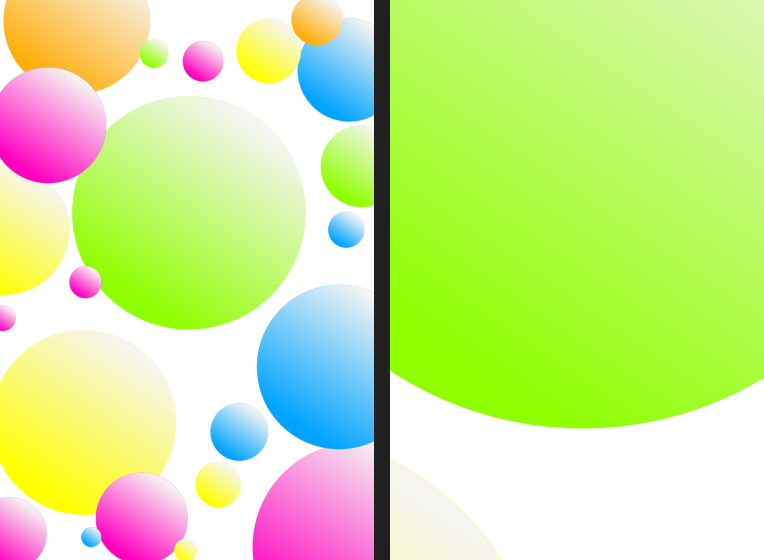
Left: the whole. Right: its middle third, enlarged.
Give the GLSL for this background, as a Shadertoy shader.

```glsl
// Bright gradient discs of many sizes scattered over a white ground.

const int   COUNT = 22;               // number of discs, largest first
const int   TRIES = 16;               // candidate places tested per disc
const float LARGEST = 0.312;          // first radius, in canvas widths
const float SHRINK = 0.89;            // radius ratio from one disc to the next
const vec2  FIRST_PLACE = vec2(0.505, 0.62);
const vec2  OVERLAP_RANGE = vec2(-0.5, 0.2);  // allowed gap, in radii
const vec2  LIGHT_DIR = vec2(0.56, 0.828);
const vec2  FADE = vec2(-0.86, 0.96); // where the tint starts and ends fading
const float RIM_WIDTH = 0.002;
const float RIM_STRENGTH = 0.3;
const float SEED = 3.0;

const vec3 GROUND = vec3(1.0);
const vec3 PALE = vec3(0.965, 0.96, 0.95);
const vec3 LIME = vec3(0.56, 1.0, 0.0);
const vec3 PINK = vec3(1.0, 0.0, 0.75);
const vec3 YELLOW = vec3(1.0, 1.0, 0.0);
const vec3 ORANGE = vec3(1.0, 0.68, 0.04);
const vec3 BLUE = vec3(0.0, 0.64, 1.0);
const vec3 TINTS[9] = vec3[9](LIME, PINK, YELLOW, BLUE, ORANGE,
                              YELLOW, PINK, BLUE, PINK);

float hash(vec2 p) {
    return fract(sin(dot(p, vec2(127.1, 311.7))) * 43758.5453);
}

// Fills the list with discs (centre, radius) that overlap only a little.
void scatterDiscs(float height, out vec3 discs[COUNT]) {
    float radius = LARGEST;
    discs[0] = vec3(FIRST_PLACE * vec2(1.0, height), radius);
    for (int i = 1; i < COUNT; i++) {
        radius *= SHRINK;
        float id = float(i) + SEED;
        float wanted = radius * mix(OVERLAP_RANGE.x, OVERLAP_RANGE.y, hash(vec2(id, 0.5)));
        float best = -1e3;
        vec2 place = vec2(0.0);
        for (int k = 0; k < TRIES; k++) {
            float trial = float(k);
            vec2 candidate = vec2(hash(vec2(id, trial + 1.0)),
                                  hash(vec2(id + 41.0, trial + 7.0)) * height);
            float gap = wanted;
            for (int j = 0; j < i; j++) {
                gap = min(gap, distance(candidate, discs[j].xy) - discs[j].z - radius);
            }
            if (gap > best) {
                best = gap;
                place = candidate;
            }
            if (best >= wanted) break;
        }
        discs[i] = vec3(place, radius);
    }
}

// Full tint at the lower left, nearly white at the upper right, with a fine rim.
vec3 shadeDisc(vec2 offset, float radius, float edge, vec3 tint) {
    float along = dot(offset, LIGHT_DIR) / radius;
    float fade = clamp((along - FADE.x) / (FADE.y - FADE.x), 0.0, 1.0);
    float rim = RIM_STRENGTH * smoothstep(-RIM_WIDTH, 0.0, edge);
    return mix(mix(tint, PALE, fade), tint, rim);
}

void mainImage(out vec4 fragColor, in vec2 fragCoord) {
    vec2 p = fragCoord / iResolution.x;
    float softness = 0.75 / iResolution.x;

    vec3 discs[COUNT];
    scatterDiscs(iResolution.y / iResolution.x, discs);

    // Paint from the largest to the smallest.
    vec3 color = GROUND;
    for (int i = 0; i < COUNT; i++) {
        vec2 offset = p - discs[i].xy;
        float edge = length(offset) - discs[i].z;
        float cover = 1.0 - smoothstep(-softness, softness, edge);
        color = mix(color, shadeDisc(offset, discs[i].z, edge, TINTS[i % 9]), cover);
    }
    fragColor = vec4(color, 1.0);
}
```
